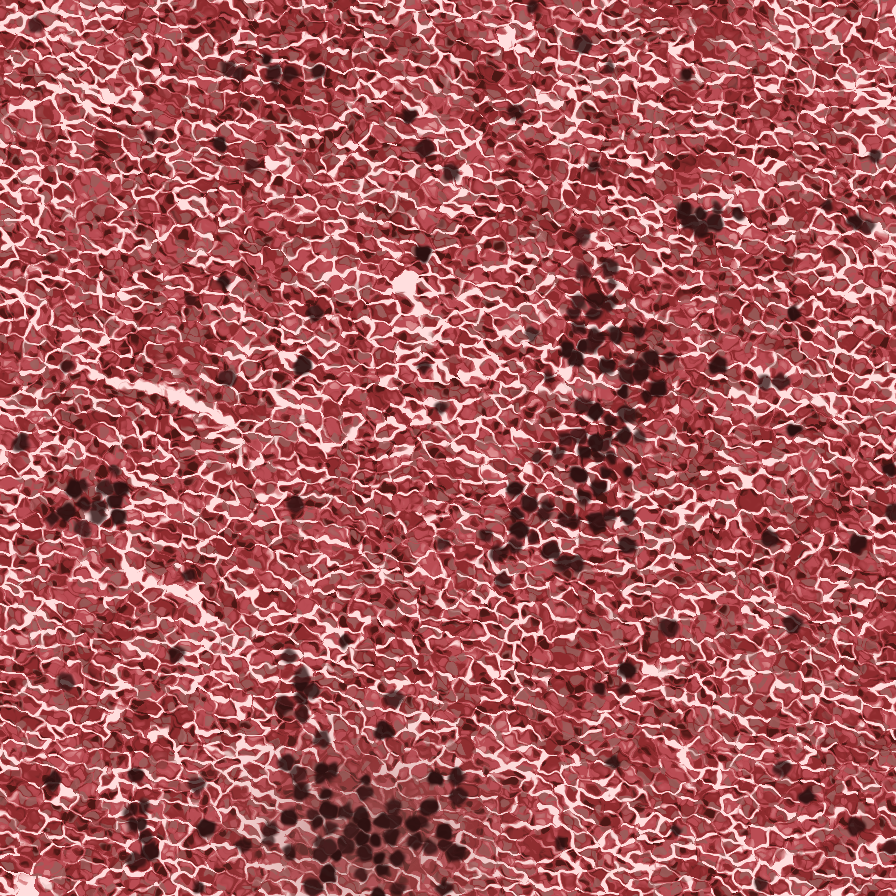
This texture is drawn by a Shadertoy shader. Its source:

```glsl
// Stained tissue: packed red cells, pale winding gaps and clusters of dark nuclei.

const vec3 DARK  = vec3(0.30, 0.09, 0.08);
const vec3 DEEP  = vec3(0.56, 0.17, 0.18);
const vec3 RED   = vec3(0.73, 0.30, 0.33);
const vec3 ROSE  = vec3(0.86, 0.54, 0.55);
const vec3 PALE  = vec3(1.00, 0.87, 0.87);
const vec3 DUSK  = vec3(0.60, 0.37, 0.36);
const vec3 NUCLEUS = vec3(0.17, 0.06, 0.06);

const vec2 CELL_COUNT = vec2(45.0, 62.0);
const vec2 GRAIN_COUNT = vec2(100.0, 120.0);
const float NUCLEUS_COUNT = 58.0;
const float STRAY_NUCLEI = 0.020;
const float CLUSTER_NUCLEI = 0.90;
const float TILT = 0.16;
const float SOFTNESS = 0.0026;

// Nuclei clusters: centre xy, radii zw
const vec4 CLUSTERS[10] = vec4[10](
    vec4(0.650, 0.650, 0.036, 0.060), vec4(0.720, 0.580, 0.030, 0.036),
    vec4(0.665, 0.500, 0.044, 0.034), vec4(0.620, 0.420, 0.080, 0.026),
    vec4(0.410, 0.070, 0.095, 0.065), vec4(0.335, 0.230, 0.020, 0.055),
    vec4(0.155, 0.090, 0.018, 0.050), vec4(0.270, 0.920, 0.032, 0.020),
    vec4(0.790, 0.755, 0.030, 0.020), vec4(0.110, 0.440, 0.030, 0.028));

vec2 hash2(vec2 p) {
    vec3 q = fract(p.xyx * vec3(0.1031, 0.1030, 0.0973));
    q += dot(q, q.yzx + 33.33);
    return fract((q.xx + q.yz) * q.zy);
}

// Two octaves of bent sines, about -1 to 1
float waves(vec2 p) {
    float a = sin(p.x + 1.7 * sin(p.y * 0.8 + 0.4)) * sin(p.y + 1.3 * sin(p.x * 0.7));
    float b = sin(p.x * 2.3 - p.y * 0.9 + 2.0) * sin(p.y * 2.1 + p.x * 0.6);
    return 0.65 * a + 0.35 * b;
}

// Cellular noise: gap to the border, seed distance, border random, cell random
vec4 cellular(vec2 p, out vec2 across) {
    vec2 base = floor(p), idA = base, idB = base, toA = vec2(0.0), toB = vec2(0.0);
    float nearA = 9.0, nearB = 9.0;
    for (int y = -2; y <= 2; y++)
    for (int x = -2; x <= 2; x++) {
        vec2 id = base + vec2(x, y);
        vec2 to = id + 0.04 + 0.92 * hash2(id + 57.0) - p;
        float d = length(to);
        if (d < nearA) {
            nearB = nearA; idB = idA; toB = toA;
            nearA = d; idA = id; toA = to;
        } else if (d < nearB) {
            nearB = d; idB = id; toB = to;
        }
    }
    across = normalize(toB - toA + 1e-4);
    return vec4(nearB - nearA, nearA, hash2(idA + idB + 311.0).x, hash2(idA + 131.0).y);
}

float clusterDensity(vec2 uv) {
    float sum = 0.0;
    for (int i = 0; i < 10; i++) {
        vec2 d = (uv - CLUSTERS[i].xy) / CLUSTERS[i].zw;
        sum += exp(-dot(d, d));
    }
    return min(sum, 1.0);
}

// Coverage by scattered round nuclei
float nuclei(vec2 uv) {
    vec2 p = uv * NUCLEUS_COUNT, base = floor(p);
    float cover = 0.0, soft = SOFTNESS * NUCLEUS_COUNT;
    for (int y = -1; y <= 1; y++)
    for (int x = -1; x <= 1; x++) {
        vec2 id = base + vec2(x, y), r = hash2(id + 19.0);
        float chance = STRAY_NUCLEI + CLUSTER_NUCLEI * clusterDensity((id + 0.5) / NUCLEUS_COUNT);
        float radius = 0.36 + 0.24 * r.y;
        float d = length(p - id - 0.15 - 0.7 * hash2(id + 83.0)) - radius;
        float strength = 0.72 + 0.28 * hash2(id + 7.0).x;
        cover = max(cover, step(r.x, chance) * strength * (1.0 - smoothstep(-soft, soft, d)));
    }
    return cover;
}

// Palette ramp from dark to pale
vec3 stain(float tone) {
    vec3 c = mix(DARK, DEEP, smoothstep(0.06, 0.28, tone));
    c = mix(c, RED, smoothstep(0.34, 0.48, tone));
    c = mix(c, ROSE, smoothstep(0.55, 0.71, tone));
    return mix(c, PALE, smoothstep(0.71, 0.90, tone));
}

void mainImage(out vec4 fragColor, in vec2 fragCoord) {
    vec2 uv = fragCoord / iResolution.xy;

    // Ragged, slightly tilted tissue coordinates
    vec2 warp = vec2(waves(uv * 130.0), waves(uv.yx * 150.0 + 5.0));
    vec2 bend = 0.0038 * warp + 0.008 * vec2(waves(uv * 22.0), waves(uv * 19.0 + 9.0));
    vec2 p = uv + bend;
    p.y += TILT * p.x;
    float broad = waves(uv * vec2(13.0, 21.0) + 3.0);

    // Cells and the gaps that open between some of them
    vec2 across, unused;
    vec4 cell = cellular(p * CELL_COUNT, across);
    float streak = 0.5 + 0.5 * waves(p * vec2(34.0, 80.0));
    float opening = 0.50 * cell.z + 0.34 * streak + 0.28 * abs(across.y) + 0.11 * broad;
    opening = smoothstep(0.30, 0.92, opening);
    float gap = opening * (1.0 - smoothstep(0.03, 0.12 + 0.24 * opening, cell.x));
    float rim = smoothstep(0.08, 0.24, cell.x) * (1.0 - smoothstep(0.24, 0.50, cell.x));

    // One long cleft
    vec2 along = vec2(0.17, -0.05), from = uv + 1.6 * bend - vec2(0.09, 0.585);
    float t = clamp(dot(from, along) / dot(along, along), 0.0, 1.0);
    float width = 0.008 + 0.005 * warp.x;
    float cleft = 1.0 - smoothstep(0.3 * width, width, length(from - along * t));
    gap = max(gap, 0.75 * cleft);

    // Tone from cell, rim, fine grain, dark flecks and gap
    vec4 grain = cellular(p * GRAIN_COUNT + 40.0, unused);
    float fleck = smoothstep(0.78, 0.88, grain.w) * (1.0 - smoothstep(0.25, 0.65, grain.y));
    float grainTone = (0.5 - grain.w) * smoothstep(0.0, 0.3, grain.x);
    float tone = 0.42 + 0.24 * (cell.w - 0.5) + 0.34 * grainTone + 0.05 * broad;
    tone += 0.10 * (0.45 - grain.y) - 0.12 * rim - 0.22 * fleck * (1.0 - gap) + 0.86 * gap;
    vec3 color = stain(tone);

    // Greyish patches, strongest inside the lower cluster
    vec2 patchOffset = (uv - CLUSTERS[4].xy) / (1.25 * CLUSTERS[4].zw);
    float dusky = smoothstep(0.62, 0.78, fract(grain.w * 7.3)) * smoothstep(0.0, 0.25, grain.x);
    dusky *= 0.85 * (1.0 - smoothstep(0.1, 0.7, gap)) * (1.0 - fleck);
    dusky = max(dusky, 0.55 * exp(-dot(patchOffset, patchOffset)));
    color = mix(color, DUSK, dusky);

    color = mix(color, NUCLEUS, nuclei(uv + 0.003 * warp));
    fragColor = vec4(color, 1.0);
}
```
